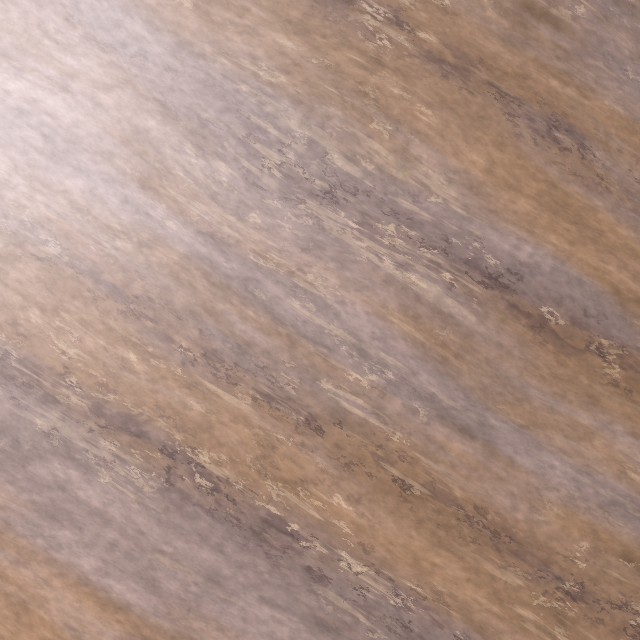
Write a Shadertoy shader that draws this texture.

```glsl
// Weathered slanted streaks of ochre, mauve and umber, with ragged flecks and a pale glow at upper left.
const vec3 OCHRE  = vec3(0.64, 0.50, 0.40);
const vec3 MAUVE  = vec3(0.58, 0.495, 0.475);
const vec3 UMBER  = vec3(0.34, 0.265, 0.26);
const vec3 CREAM  = vec3(0.84, 0.73, 0.62);
const vec3 GLOW   = vec3(0.95, 0.89, 0.90);
const float SLANT = -0.56;                  // streak direction in radians
const vec2 GLOW_CENTRE = vec2(-0.02, 0.87);
const float GLOW_FALLOFF = 5.0;
const float FIBRE_CONTRAST = 0.32;
const float CRUST_CONTRAST = 0.22;
const float GRAIN_CONTRAST = 0.26;
// Streak bands across the slant: position, half width
const vec2 DARK_BANDS[4] = vec2[4](vec2(0.37, 0.05), vec2(0.55, 0.035), vec2(0.88, 0.04), vec2(1.13, 0.04));
const vec2 MAUVE_BANDS[4] = vec2[4](vec2(0.29, 0.06), vec2(0.69, 0.03), vec2(0.93, 0.04), vec2(1.31, 0.09));

vec2 hash2(vec2 p) {
    vec3 q = fract(p.xyx * vec3(0.1031, 0.1030, 0.0973));
    q += dot(q, q.yzx + 33.33);
    return fract((q.xx + q.yz) * q.zy);
}

float valueNoise(vec2 p) {
    vec2 i = floor(p), f = fract(p);
    f = f * f * (3.0 - 2.0 * f);
    float low = mix(hash2(i).x, hash2(i + vec2(1, 0)).x, f.x);
    float high = mix(hash2(i + vec2(0, 1)).x, hash2(i + vec2(1, 1)).x, f.x);
    return mix(low, high, f.y);
}

float fbm(vec2 p) {
    float sum = 0.0, weight = 0.45;
    for (int i = 0; i < 4; i++) {
        sum += weight * valueNoise(p);
        p = mat2(0.98, 0.17, -0.17, 0.98) * p * 2.03 + 17.3;
        weight *= 0.62;
    }
    return sum / 1.01;
}

// Cellular noise: distance to the nearest point, and that point's random value
vec2 cellular(vec2 p) {
    vec2 cell = floor(p), nearest = vec2(9.0, 0.0);
    for (int y = -1; y <= 1; y++)
    for (int x = -1; x <= 1; x++) {
        vec2 c = cell + vec2(x, y);
        float d = length(c + hash2(c) - p);
        if (d < nearest.x) nearest = vec2(d, hash2(c + 71.7).y);
    }
    return nearest;
}

// Small crumbs on a share of the cells, their outlines torn by noise
float crumbs(vec2 p, float share) {
    vec2 tear = vec2(fbm(p * 2.1), fbm(p * 2.1 + 41.0)) - 0.5;
    vec2 c = cellular(p + 2.2 * tear);
    return smoothstep(1.0 - share, 1.05 - share, c.y) * (1.0 - smoothstep(0.12, 0.48, c.x));
}

float bands(float across, vec2 list[4]) {
    float sum = 0.0;
    for (int i = 0; i < 4; i++) {
        float d = (across - list[i].x) / list[i].y;
        sum += exp(-d * d);
    }
    return sum;
}

void mainImage(out vec4 fragColor, in vec2 fragCoord) {
    vec2 uv = fragCoord / iResolution.y;

    // Axes along and across the streaks, slightly bent
    vec2 dir = vec2(cos(SLANT), sin(SLANT));
    vec2 st = vec2(dot(uv, dir), dot(uv, vec2(-dir.y, dir.x)));
    st.y += 0.006 * sin(st.x * 5.0 + st.y * 9.0) + 0.003 * sin(st.x * 13.0 - st.y * 21.0);
    st.y += 0.016 * (valueNoise(st * vec2(4.0, 9.0) + 3.0) - 0.5);

    // Noise layers from broad to fine
    float broad = fbm(st * vec2(1.5, 8.0) + 11.0);
    float fibre = fbm(st * vec2(5.0, 36.0) + 29.0);
    float crust = fbm(st * vec2(22.0, 50.0) + 47.0);
    float grain = fbm(st * vec2(70.0, 130.0) + 63.0);
    float patches = smoothstep(0.45, 0.68, fbm(st * vec2(4.0, 10.0) + 83.0));
    float dark = bands(st.y, DARK_BANDS);

    // Broad colour streaks
    float cool = bands(st.y, MAUVE_BANDS) * 0.6 + 2.2 * (broad - 0.47) + 0.5 * (fibre - 0.5);
    vec3 col = mix(OCHRE, MAUVE, smoothstep(0.0, 0.9, cool + 0.15));
    col *= mix(1.07, 0.96, uv.x);
    col *= 1.0 + FIBRE_CONTRAST * (fibre - 0.5) + 0.22 * (broad - 0.5);

    // Shadowed bands, broken into ragged scraps
    float scraps = smoothstep(0.48, 0.62, 0.65 * crust + 0.35 * fibre);
    float soft = smoothstep(0.3, 0.7, fibre);
    col = mix(col, UMBER, clamp(dark, 0.0, 1.0) * (0.30 * soft + 0.38 * scraps));

    // Sparse pale strokes, dark and pale crumbs
    float stroke = smoothstep(0.60, 0.72, fbm(st * vec2(7.0, 65.0) + 97.0));
    col = mix(col, CREAM, 0.45 * stroke * (0.25 + 0.75 * patches));
    float darkCrumb = crumbs(st * vec2(30.0, 62.0), 0.35);
    col = mix(col, UMBER, 0.60 * darkCrumb * clamp(dark * 0.8 + 0.3 * patches, 0.0, 1.0));
    float paleCrumb = crumbs(st * vec2(27.0, 66.0) + 37.0, 0.25);
    col = mix(col, CREAM, 0.65 * paleCrumb * clamp(0.8 * patches + 0.2 * dark, 0.0, 1.0));

    // Light washing in from the upper left
    vec2 away = uv - GLOW_CENTRE;
    float light = exp(-GLOW_FALLOFF * dot(away, away));
    col = mix(col, GLOW, light * (0.84 + 0.35 * (fibre - 0.5)));

    // Surface crust and grain, fainter in the glow
    float relief = CRUST_CONTRAST * (crust - 0.5) + GRAIN_CONTRAST * (grain - 0.5);
    col *= 1.0 + relief * (1.0 - 0.45 * light);
    fragColor = vec4(clamp(col, 0.0, 1.0), 1.0);
}
```
